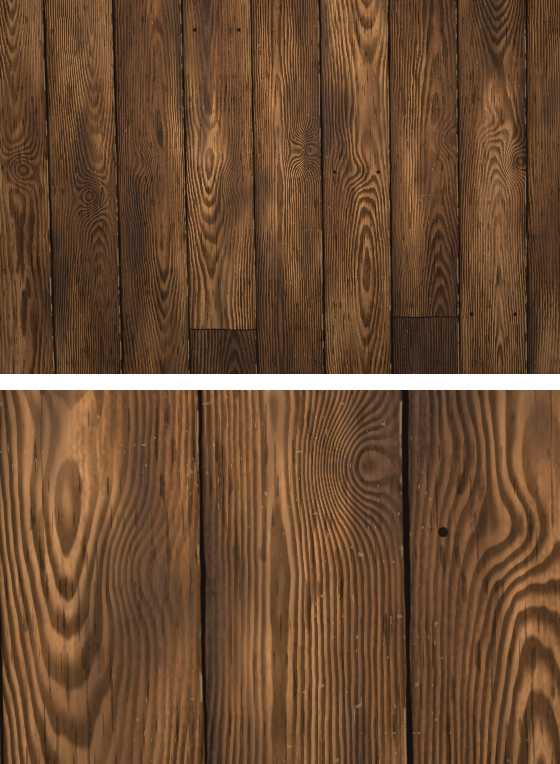
Top: the whole. Bottom: its middle third, enlarged.
Reproduce this texture procedurally as a WebGL 1 fragment shader.

```glsl
precision highp float;
// Nine worn, dark-stained planks standing upright, with slightly leaning seams.
// Growth rings are contours of a warped distance field lifted by knots; stains,
// nail holes, scuffs and chipped edges are layered over them, then soft light.
uniform vec2 u_resolution;

const vec2 SEAM_START = vec2(0.099, 0.078);   // first seam: bottom, top
const vec2 PLANK_WIDTH = vec2(0.1204, 0.1232); // plank width: bottom, top
const float PLANK_ASPECT = 5.45;   // canvas height in plank widths
const float RING_COUNT = 30.0;
const float SEAM_HALF = 0.0014;    // lengths below are in canvas heights
const float NAIL_RADIUS = 0.0045;
const vec3 AMBER = vec3(0.50, 0.335, 0.195);
const vec3 BROWN = vec3(0.37, 0.250, 0.165);
const vec3 SMOKE = vec3(0.28, 0.210, 0.165);
const vec3 PALE = vec3(0.64, 0.48, 0.33);
const vec3 GAP = vec3(0.085, 0.06, 0.045);
const vec3 CHIP = vec3(0.62, 0.50, 0.36);

float hash(vec2 p) {
  p = fract(p * vec2(0.1031, 0.1137));
  p += dot(p, p.yx + 33.33);
  return fract((p.x + p.y) * p.x * 7.31 + p.y * 91.7);
}

float noise(vec2 p) {
  vec2 i = floor(p), f = fract(p);
  f = f * f * (3.0 - 2.0 * f);
  return mix(mix(hash(i), hash(i + vec2(1.0, 0.0)), f.x),
             mix(hash(i + vec2(0.0, 1.0)), hash(i + 1.0), f.x), f.y);
}

float fbm(vec2 p) {
  float sum = 0.0, amp = 0.53;
  for (int i = 0; i < 5; i++) {
    sum += amp * noise(p);
    p = p * 2.03 + 17.3;
    amp *= 0.5;
  }
  return sum;
}

// Ring field in x, knot darkness in y; q is measured in plank widths.
vec2 ringField(vec2 q, float seed) {
  vec2 s = q + vec2(seed * 7.0, seed * 31.0);
  float heart = 0.25 + 0.5 * hash(vec2(seed, 3.0));
  float depth = 0.45 * noise(vec2(seed * 5.0, s.y * 0.4));
  float field = length(vec2(q.x - heart, depth));
  field += 0.10 * noise(s * vec2(2.4, 0.5)) + 0.022 * noise(s * vec2(9.0, 2.2));
  field += 0.007 * noise(s * vec2(30.0, 7.0));
  float core = 0.0;
  for (int k = 0; k < 2; k++) {
    float n = float(k);
    vec2 h = vec2(hash(vec2(seed, 11.0 + n)), hash(vec2(seed, 23.0 + n)));
    vec2 knot = vec2(0.15 + 0.7 * h.x, PLANK_ASPECT * (0.34 + 0.3 * h.y + 0.3 * n * (h.x - 0.2)));
    vec2 d = (q - knot) * vec2(1.0, 0.75);
    float power = (1.0 - 0.6 * n) * (0.45 + 0.55 * hash(vec2(seed, 47.0 + n)));
    field += 0.24 * power * exp(-dot(d, d) * 30.0);
    core += power * exp(-dot(d, d) * 130.0);
  }
  return vec2(field, core);
}

void main() {
  vec2 uv = gl_FragCoord.xy / u_resolution;
  float aspect = u_resolution.x / u_resolution.y;
  float px = 1.0 / u_resolution.y;

  // Plank layout, seam distance and the two boards with an end joint
  float wobble = 0.0018 * (fbm(vec2(uv.x * 4.0, uv.y * 26.0)) - 0.5);
  float width = mix(PLANK_WIDTH.x, PLANK_WIDTH.y, uv.y);
  float across = (uv.x + wobble - mix(SEAM_START.x, SEAM_START.y, uv.y)) / width + 1.0;
  float id = floor(across);
  float u = across - id;
  float seam = floor(across + 0.5);
  float seamSide = (across - seam) * width * aspect;
  float jointed = (1.0 - step(0.5, mod(id, 3.0))) * step(0.5, id);
  float jointY = 0.084 + 0.011 * id + 0.003 * noise(vec2(u * 6.0, id));
  float below = jointed * step(uv.y, jointY);
  float seed = id + 1.0 + 20.0 * below;
  vec2 q = vec2(u, uv.y * PLANK_ASPECT);
  vec2 s = q + vec2(seed * 13.0, seed * 41.0);

  // Sharp-sided rings, fine fibres, broken pores and grit
  vec2 rings = ringField(q, seed);
  float phase = fract(RING_COUNT * rings.x);
  float line = smoothstep(0.15, 0.60, phase) * (1.0 - smoothstep(0.80, 0.97, phase));
  line *= 0.35 + 0.65 * smoothstep(0.3, 0.65, fbm(s * vec2(3.0, 0.9) + 30.0));
  float fibre = noise(s * vec2(72.0, 4.0)) + 0.6 * noise(s * vec2(31.0, 1.4)) - 0.8;
  float grit = noise(s * vec2(95.0, 45.0)) - 0.5;
  float pore = smoothstep(0.76, 0.88, noise(s * vec2(66.0, 6.0) + 11.0));
  float tone = fbm(s * vec2(2.2, 0.45)) + 0.2 * (hash(vec2(seed, 5.0)) - 0.5);
  vec3 color = mix(BROWN, AMBER, smoothstep(0.32, 0.74, tone));
  color = mix(color, PALE, 0.55 * (1.0 - line) * smoothstep(0.5, 0.78, tone));
  color *= mix(1.10, 0.64, line) * (1.0 + 0.20 * fibre + 0.16 * grit - 0.28 * pore);

  // Smoky stains in long soft streaks, heavier along edges and inside knots
  float edge = smoothstep(0.32, 0.5, abs(u - 0.5));
  float ragged = fbm(s * vec2(2.6, 0.6) + 90.0) + 0.1 * edge + 0.07 * fibre + 0.06 * grit;
  float stain = 0.72 * smoothstep(0.54, 0.80, ragged);
  stain = max(stain, 0.7 * min(rings.y, 1.0));
  vec3 smoke = SMOKE * (1.0 + 0.2 * fibre + 0.25 * grit - 0.35 * line);
  color = mix(color, smoke, max(stain, 0.55 * below));

  // Sparse pale flecks
  float fleck = smoothstep(0.90, 0.96, noise(s * vec2(60.0, 30.0) + 7.0));
  color = mix(color, CHIP, 0.5 * fleck * smoothstep(0.52, 0.7, noise(s * vec2(2.5, 1.2) + 50.0)));

  // Nail pairs on every other plank
  float nailY = 1.49 - 0.19 * id;
  vec2 nail = vec2((abs(u - 0.5) - 0.32) * width * aspect, uv.y - nailY);
  float hole = (1.0 - smoothstep(-px, px, length(nail) - NAIL_RADIUS)) * mod(id, 2.0);
  color = mix(color, GAP, 0.9 * hole);

  // Light across the boards, brightest above the centre
  float falloff = length((uv - vec2(0.52, 0.72)) * vec2(1.15, 0.9));
  color *= mix(1.20, 0.76, smoothstep(0.05, 0.8, falloff));

  // Chipped edges, dark seams and end joints
  float gap = SEAM_HALF * (0.3 + hash(vec2(seam, 8.0)) + 1.3 * noise(vec2(seam * 9.0, uv.y * 14.0)));
  float chips = smoothstep(0.48, 0.62, fbm(vec2(seam * 17.0, uv.y * 40.0)));
  float rim = 1.0 - smoothstep(0.0, 0.0016 + px, abs(seamSide + gap + 0.001));
  float shade = exp(-abs(seamSide) / 0.006);
  color = mix(color * (1.0 - 0.35 * shade), CHIP, 0.8 * rim * chips);
  color = mix(color, GAP, 1.0 - smoothstep(-px, px, abs(seamSide) - gap));
  float joint = jointed * (1.0 - smoothstep(-px, px, abs(uv.y - jointY) - 0.0015));
  gl_FragColor = vec4(mix(color, GAP, 0.8 * joint), 1.0);
}
```
